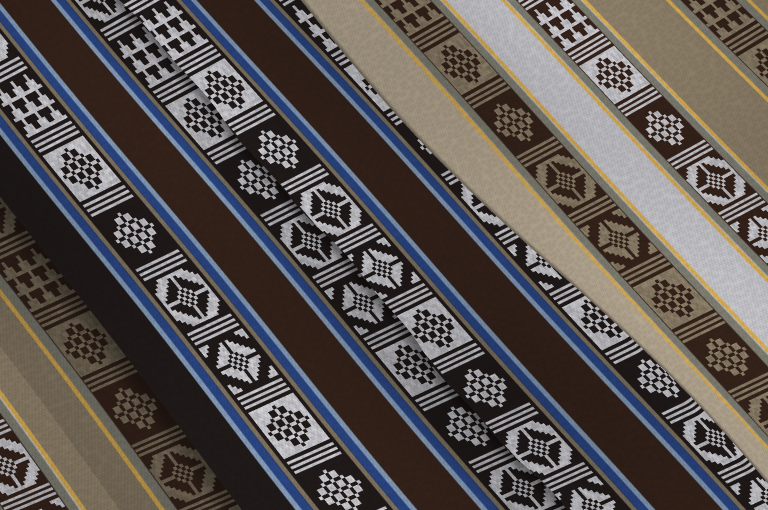
Write a Shadertoy shader that draws this texture.

```glsl
// Folded striped cloth: slanting brown, beige and white stripes with woven geometric bands.

const vec3 BROWN  = vec3(0.19, 0.125, 0.095);
const vec3 BLACK  = vec3(0.115, 0.095, 0.09);
const vec3 WHITE  = vec3(0.74, 0.74, 0.76);
const vec3 BEIGE  = vec3(0.66, 0.61, 0.53);
const vec3 TAN    = vec3(0.51, 0.46, 0.38);
const vec3 GREY   = vec3(0.45, 0.45, 0.41);
const vec3 YELLOW = vec3(0.78, 0.62, 0.30);
const vec3 BLUE   = vec3(0.15, 0.25, 0.47);
const vec3 SKY    = vec3(0.47, 0.55, 0.65);

float hash(vec2 p) {
    return fract(sin(dot(p, vec2(127.1, 311.7))) * 4375.85);
}

// Distance to the nearest jittered cell point, for uneven yarn
float cellular(vec2 p) {
    float nearest = 1.0;
    for (int k = 0; k < 9; k++) {
        vec2 cell = floor(p) + vec2(k % 3 - 1, k / 3 - 1);
        vec2 point = cell + vec2(hash(cell), hash(cell + 37.0));
        nearest = min(nearest, length(point - p));
    }
    return nearest;
}

float line(float x, float halfWidth) {
    return 1.0 - smoothstep(halfWidth * 0.75, halfWidth * 1.25, abs(x));
}

// Stepped figure on a 15 x 15 grid; returns 1 on light thread
float motif(vec2 g, float id) {
    vec2 cell = floor(g * 7.5 + 0.5);
    vec2 c = abs(cell);
    float d = c.x + c.y;
    bool mesh = d < 7.5 && (mod(d, 3.0) < 0.5 || mod(abs(c.x - c.y), 3.0) < 0.5);
    bool lobes = (d > 3.5 && d < 7.5 && min(c.x, c.y) > 0.5)
              || (d < 3.5 && mod(d, 2.0) < 0.5) || d > 11.5;
    vec2 t = mod(cell + 7.0, 5.0);
    bool triangles = abs(t.x - 2.0) <= t.y * 0.6;
    float kind = mod(id, 4.0);
    bool figure = (kind < 0.5 || kind > 2.5) ? lobes : mesh;
    if (abs(id) < 0.5) figure = triangles;
    if (mod(id, 2.0) > 0.5) figure = !figure;
    return figure ? 1.0 : 0.0;
}

// Motif blocks parted by triple bars; x runs across the band, y along it
vec3 brocade(vec2 p, float start, float period, vec3 dark, vec3 light) {
    float v = (p.y - start + 0.38 * p.x) / period;
    float id = floor(v + 0.5);
    float f = v - id;
    float gap = 0.5 - abs(f);
    vec2 g = vec2(p.x / 0.053, f / 0.36);
    float bars = max(line(gap, 0.019), line(gap - 0.072, 0.019));
    float lit = abs(f) < 0.36 ? motif(g, id) : bars;
    lit *= step(abs(g.x), 1.0);
    float wear = 0.88 + 0.16 * hash(floor(g * 7.5) + id * 17.0);
    return mix(dark, light * wear, lit);
}

// Dark cloth: brocade edged with tan, blue and pale blue lines
vec3 darkBand(vec3 ground, vec2 p, float start, float period) {
    float d = abs(p.x);
    vec3 col = d < 0.072 ? brocade(p, start, period, BLACK, WHITE) : ground;
    col = mix(col, TAN * 0.9, line(d - 0.066, 0.005));
    col = mix(col, BLUE, line(d - 0.081, 0.010));
    return mix(col, SKY, line(d - 0.095, 0.0055));
}

// Pale cloth: brocade edged with grey and yellow lines
vec3 paleBand(vec3 ground, vec2 p, float start, float period, vec3 light) {
    float d = abs(p.x);
    vec3 col = d < 0.056 ? brocade(p, start, period, BROWN, light) : ground;
    col = mix(col, GREY, line(d - 0.064, 0.009));
    return mix(col, YELLOW, line(d - 0.080, 0.0045));
}

vec3 paleCloth(float a, float y) {
    if (a < -0.5) return paleBand(a < -0.56 ? WHITE : TAN, vec2(a + 0.64, y), 0.04, 0.125, WHITE);
    if (a < 0.0) return paleBand(TAN, vec2(a + 0.348, y), 0.547, 0.127, TAN * 0.9) * 0.88;
    if (a < 0.93) return paleBand(a > 0.86 ? WHITE * 0.95 : BEIGE, vec2(a - 0.787, y), 0.01, 0.115, TAN);
    if (a < 1.2) return paleBand(a > 1.14 ? TAN : WHITE * 0.95, vec2(a - 1.064, y), 0.043, 0.104, WHITE);
    return paleBand(TAN, vec2(a - 1.39, y), 0.02, 0.11, TAN);
}

vec3 darkCloth(float a, float y, float fold) {
    if (a < 0.04) return darkBand(a < -0.1 ? BLACK : BROWN, vec2(a + 0.105, y), 0.205, 0.126);
    if (a < fold) {
        float shade = mix(0.55, 0.88, smoothstep(0.0, 0.035, fold - a));
        return darkBand(BROWN, vec2(a - 0.201, y), 0.11, 0.121) * mix(1.0, shade, smoothstep(0.1, 0.16, a));
    }
    if (a < 0.45) return darkBand(BROWN, vec2(a - 0.287, y), 0.059, 0.117);
    return darkBand(BROWN, vec2(a - 0.6, y), 0.04, 0.117);
}

vec3 cloth(vec2 p) {
    // Fan the stripes: a is where each one meets the top edge
    float y = 1.0 - p.y;
    float a = (p.x - 0.825 * y) / (1.0 + 0.18 * y);
    a += 0.05 * y * smoothstep(0.60, 0.70, a) + 0.0025 * sin(y * 9.0 + a * 5.0);

    float fold = 0.236 + 0.006 * sin(y * 14.0) + 0.003 * sin(y * 41.0);
    float hem = 0.59 - 0.028 * sin(y * 6.0) + 0.015 * y;
    bool pale = a < -0.295 || a > hem;
    vec3 col = pale ? paleCloth(a, y) : darkCloth(a, y, fold);

    // Shadows beside the overlapping edges
    float overlap = a < 0.0 ? -0.295 - a : a - hem;
    if (pale) col *= mix(0.65, 1.0, smoothstep(0.0, a < 0.0 ? 0.06 : 0.012, overlap));

    // Woven threads, uneven yarn and broad soft light
    float weave = sin(a * 850.0) * sin((y + 0.38 * a) * 700.0);
    float yarn = cellular(vec2(a * 60.0, (y + 0.38 * a) * 160.0));
    float light = 0.98 + 0.05 * sin(a * 7.0 + y * 3.0) + 0.03 * sin(y * 8.0 - a * 4.0);
    return col * light * (0.95 + 0.05 * weave + 0.1 * yarn);
}

void mainImage(out vec4 fragColor, in vec2 fragCoord) {
    // Average a 3 x 3 grid of samples to smooth the edges
    vec3 sum = vec3(0.0);
    for (int k = 0; k < 9; k++) {
        vec2 offset = vec2(k % 3 - 1, k / 3 - 1) / 3.0;
        sum += cloth((fragCoord + offset) / iResolution.y);
    }
    fragColor = vec4(sum / 9.0, 1.0);
}
```
